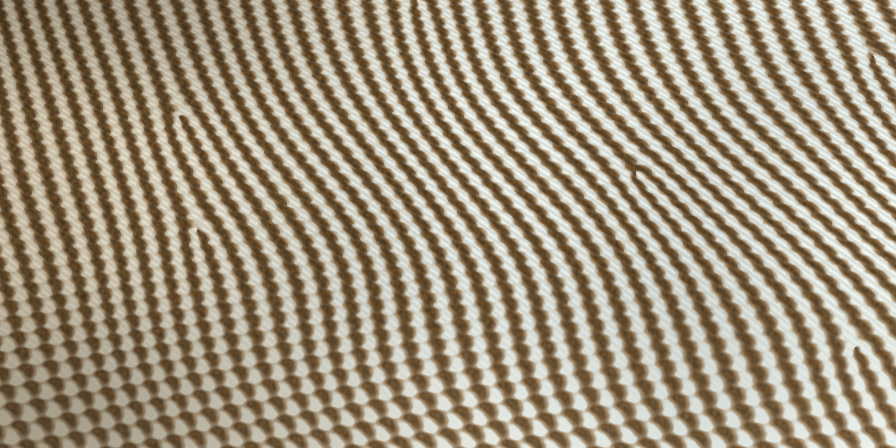
Give the GLSL for this texture, as a Shadertoy shader.

```glsl
// Draped cream cloth with wavy, serrated brown ribs that fork here and there.
// A bent phase field gives the ribs, dislocations add the forks, and a second
// phase along the ribs cuts the teeth; softness grows toward the near edge.

#define RIBS 20.5          // ribs per canvas height at the far left
#define ROWS_FAR 44.0      // tooth rows per height at the top
#define ROWS_NEAR 23.0     // tooth rows per height at the bottom
#define TOOTH_STAGGER 0.22 // tooth shift from one rib to the next
#define WAVE 0.030         // sideways swing of the ribs
#define FORKS 6            // number of forked ribs
#define RIB_LEVEL 0.08     // higher values give thinner ribs
#define THREAD 0.06        // contrast of the fine threads
#define FUZZ 0.40          // unevenness of the fibres
#define NEAR_BLUR 0.6      // defocus at the bottom
#define SHADING 0.24       // strength of the broad folds

const float TAU = 6.2831853;
const vec3 CREAM_COOL = vec3(0.85, 0.87, 0.85);
const vec3 CREAM_WARM = vec3(0.80, 0.755, 0.66);
const vec3 CREAM_EDGE = vec3(0.67, 0.61, 0.51);
const vec3 BROWN_LIT = vec3(0.55, 0.45, 0.33);
const vec3 BROWN_DEEP = vec3(0.33, 0.245, 0.135);

vec2 hashGradient(vec2 cell) {
    vec2 k = vec2(dot(cell, vec2(127.1, 311.7)), dot(cell, vec2(269.5, 183.3)));
    return 2.0 * fract(sin(k) * 43758.5) - 1.0;
}

float gradientNoise(vec2 p) {
    vec2 i = floor(p), f = fract(p);
    vec2 w = f * f * f * (f * (f * 6.0 - 15.0) + 10.0);
    vec2 e = vec2(0.0, 1.0);
    float a = dot(hashGradient(i), f);
    float b = dot(hashGradient(i + e.yx), f - e.yx);
    float c = dot(hashGradient(i + e.xy), f - e.xy);
    float d = dot(hashGradient(i + e.yy), f - e.yy);
    return mix(mix(a, b, w.x), mix(c, d, w.x), w.y);
}

// Smooth rib phase: steep at the left, leaning over toward the right.
float ribFlow(vec2 p) {
    float lean = p.y * (0.30 + 0.16 * p.x);
    float swing = WAVE * smoothstep(0.0, 0.8, p.x) * sin(8.0 * p.y - 2.0 - 0.8 * p.x);
    float drift = 0.024 * gradientNoise(p * 2.6 + 4.0);
    return RIBS * (p.x - 0.04 * p.x * p.x - lean - swing + drift);
}

// Each dislocation turns the phase by one cycle, so a new rib starts there.
float forkPhase(vec2 p) {
    float phase = 0.0;
    for (int i = 0; i < FORKS; i++) {
        vec2 core = fract(vec2(0.2, 0.29) + float(i) * vec2(0.755, 0.57));
        vec2 away = p - core * vec2(2.0, 0.9) + 1e-5;
        phase += atan(away.x, away.y) / TAU;
    }
    return phase;
}

void mainImage(out vec4 fragColor, in vec2 fragCoord) {
    // Canvas heights, with y running from the far edge to the near edge
    vec2 p = fragCoord / iResolution.y;
    p.y = 1.0 - p.y;

    float flow = ribFlow(p);
    float ribs = TAU * (flow + forkPhase(p));
    float rows = ROWS_FAR * p.y - 0.5 * (ROWS_FAR - ROWS_NEAR) * p.y * p.y;
    float teeth = TAU * (rows + TOOTH_STAGGER * flow);

    // Serrated relief: positive on the ribs, negative on the cloth between.
    // Teeth bite mostly into the right side, and deeper toward the near left.
    float nearness = smoothstep(0.5, 1.0, p.y);
    float nearLeft = smoothstep(0.45, 0.95, p.y - 0.18 * p.x + 0.06);
    float saw = sin(teeth + 0.7 * sin(teeth));
    float side = mix(0.65 + 0.35 * sin(ribs), 1.0, nearLeft);
    float thread = cos(TAU * (2.0 * rows - 45.0 * p.x)) * (1.0 - nearness);
    float fibre = gradientNoise(p * vec2(110.0, 90.0));
    float relief = cos(ribs + 0.25 * cos(teeth)) - RIB_LEVEL;
    relief += mix(0.38, 0.78, nearLeft) * side * saw;
    relief += FUZZ * fibre * (1.0 - 0.5 * nearness) + 0.12 * thread;
    relief += 0.14 * (1.0 - p.x) * (1.0 - nearness);

    // Edge softness: one pixel's worth, plus defocus
    float farBlur = 0.15 * smoothstep(0.2, 0.0, p.y);
    float soft = 65.0 / iResolution.y + NEAR_BLUR * nearness + farBlur;
    float rib = smoothstep(-soft, soft, relief);

    // Cloth: cool light at the right, warm at the left, fine slanted threads
    float coolness = smoothstep(0.0, 1.4, p.x + 0.25 * sin(3.1 * p.y));
    vec3 cloth = mix(CREAM_WARM, CREAM_COOL, coolness);
    cloth = mix(CREAM_EDGE, cloth, smoothstep(0.1, -0.95, relief));
    cloth *= 1.0 + THREAD * thread;

    // Ribs: deep core, lighter fuzzy edges, a little haze close by
    vec3 yarn = mix(BROWN_LIT, BROWN_DEEP, smoothstep(0.0, 1.0, relief));
    yarn *= 1.0 + 0.5 * fibre + 0.08 * saw;
    yarn = mix(yarn, BROWN_LIT, 0.3 * nearness);

    // Broad folds: dim far-left and near-left corners, a lit right side
    float fold = gradientNoise(p * vec2(1.6, 2.2) + 7.0);
    float corner = smoothstep(1.1, 0.0, p.x) * smoothstep(0.1, 0.5, abs(p.y - 0.45));
    vec3 color = mix(cloth, yarn, rib);
    color *= 1.0 + SHADING * (0.5 * fold - 0.75 * corner + 0.12 * p.x);
    fragColor = vec4(clamp(color, 0.0, 1.0), 1.0);
}
```
